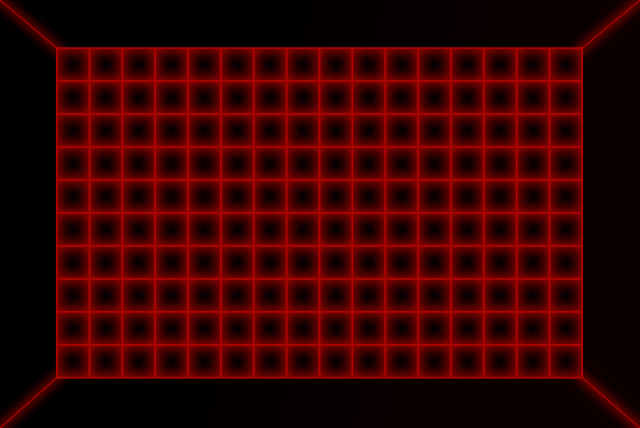
Give the GLSL for this background, as a WebGL 2 fragment shader.

```glsl
#version 300 es
precision highp float;
// A glowing red grid on the back wall of a dark room, with lit corner edges.
uniform vec2 u_resolution;
out vec4 fragColor;

#define CANVAS vec2(1.5, 1.0)
#define WALL_MIN vec2(0.1328, 0.1172)
#define WALL_MAX vec2(1.3648, 0.8877)
#define CELLS vec2(16.0, 10.0)
#define LINE_HALF_WIDTH 0.0017
#define CELL_GLOW 0.43
#define CELL_FALLOFF 1.4
#define EDGE_GLOW 0.28
#define EDGE_GLOW_SIZE 0.017
#define LINE_COLOR vec3(0.70, 0.02, 0.0)
#define GLOW_TINT vec3(1.0, 0.015, 0.0)

float segmentDistance(vec2 p, vec2 a, vec2 b) {
    vec2 ab = b - a;
    float t = clamp(dot(p - a, ab) / dot(ab, ab), 0.0, 1.0);
    return length(p - a - ab * t);
}

float boxDistance(vec2 p, vec2 center, vec2 halfSize) {
    vec2 d = abs(p - center) - halfSize;
    return length(max(d, 0.0)) + min(max(d.x, d.y), 0.0);
}

// Antialiased coverage of a stroke at the given distance from its middle.
float stroke(float dist, float halfWidth, float pixel) {
    return clamp((halfWidth - dist) / pixel + 0.5, 0.0, 1.0);
}

// Glow inside one cell: round and dark at the middle, squarer at the rim.
float cellGlow(vec2 local) {
    vec2 a = abs(local);
    float radius = pow(a.x * a.x * a.x + a.y * a.y * a.y, 1.0 / 3.0);
    return 0.015 + CELL_GLOW * pow(min(radius, 1.05), CELL_FALLOFF);
}

void main() {
    vec2 p = gl_FragCoord.xy / u_resolution * CANVAS;
    float pixel = 1.0 / u_resolution.y;
    vec2 center = 0.5 * (WALL_MIN + WALL_MAX);
    float wall = boxDistance(p, center, 0.5 * (WALL_MAX - WALL_MIN));
    float inside = clamp(0.5 - wall / pixel, 0.0, 1.0);

    // Side walls: almost black, a little warmer to the lower right
    float warmth = smoothstep(0.1, 1.5, p.x + 0.25 * (0.5 - p.y));
    vec3 color = GLOW_TINT * 0.045 * warmth;

    // Room edges running from the wall corners to the canvas corners
    vec2 side = step(center, p);
    float edge = segmentDistance(p, mix(WALL_MIN, WALL_MAX, side), CANVAS * side);
    float falloff = edge / EDGE_GLOW_SIZE;
    color += GLOW_TINT * EDGE_GLOW * exp(-falloff * falloff);
    color = mix(color, LINE_COLOR, stroke(edge, 0.0013, pixel));

    // Grid cells
    vec2 cellSize = (WALL_MAX - WALL_MIN) / CELLS;
    vec2 local = 2.0 * fract((p - WALL_MIN) / cellSize) - 1.0;
    color = mix(color, GLOW_TINT * cellGlow(local), inside);

    // Grid lines and the wall outline
    vec2 toLine = 0.5 * cellSize * (1.0 - abs(local));
    float line = wall > 0.0 ? wall : min(toLine.x, toLine.y);
    color += GLOW_TINT * 0.10 * exp(-line / 0.002);
    color = mix(color, LINE_COLOR, stroke(line, LINE_HALF_WIDTH, pixel));

    fragColor = vec4(color, 1.0);
}
```
